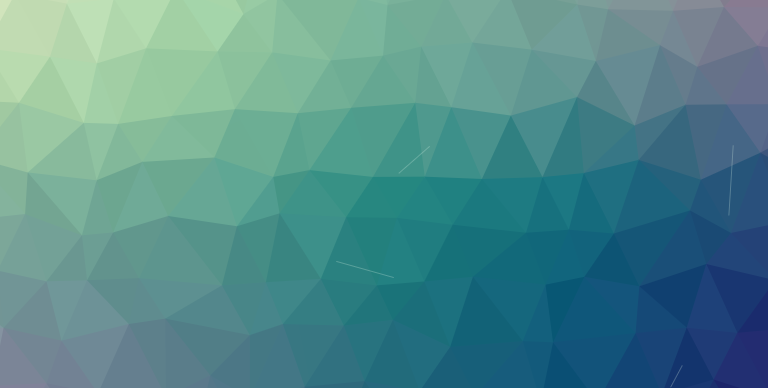
Write a WebGL 1 fragment shader that draws this background.

```glsl
precision highp float;
// Low-poly triangle mesh shaded by a soft gradient from pale lime through teal to navy.

uniform vec2 u_resolution;

#define ASPECT 1.984     // width of the design when its height is 1
#define CELLS 7.0        // mesh rows over the height
#define JITTER 0.27      // vertex displacement, in cells
#define STAGGER 0.25     // alternating row shift, in cells
#define FACET_TONE 0.045 // brightness spread between facets
#define SLIT_LIGHT 0.28  // strength of the bright hairlines
#define SLIT_WIDTH 0.0012

float sat(float x) { return clamp(x, 0.0, 1.0); }

vec2 hash2(vec2 p) {
  vec3 q = fract(p.xyx * vec3(0.1031, 0.1030, 0.0973) + 0.37);
  q += dot(q, q.yzx + 33.33);
  return fract((q.xx + q.yz) * q.zy);
}

// Piecewise blend of five evenly spaced colours
vec3 ramp(float t, vec3 a, vec3 b, vec3 c, vec3 d, vec3 e) {
  t *= 4.0;
  vec3 col = mix(a, b, sat(t));
  col = mix(col, c, sat(t - 1.0));
  col = mix(col, d, sat(t - 2.0));
  return mix(col, e, sat(t - 3.0));
}

// Gradient over the canvas, uv from 0 to 1
vec3 gradient(vec2 uv) {
  vec3 bottom = ramp(uv.x, vec3(.53, .53, .62), vec3(.35, .47, .54),
    vec3(.15, .41, .49), vec3(.04, .31, .46), vec3(.13, .13, .42));
  vec3 low = ramp(uv.x, vec3(.46, .60, .60), vec3(.34, .55, .55),
    vec3(.12, .48, .49), vec3(.04, .35, .47), vec3(.12, .20, .45));
  vec3 middle = ramp(uv.x, vec3(.50, .69, .60), vec3(.40, .65, .57),
    vec3(.15, .54, .51), vec3(.08, .44, .49), vec3(.15, .30, .47));
  vec3 high = ramp(uv.x, vec3(.69, .84, .66), vec3(.57, .78, .62),
    vec3(.40, .66, .58), vec3(.35, .56, .56), vec3(.38, .41, .54));
  vec3 top = ramp(uv.x, vec3(.84, .90, .75), vec3(.66, .84, .66),
    vec3(.48, .71, .61), vec3(.47, .62, .59), vec3(.53, .47, .56));
  return ramp(uv.y, bottom, low, middle, high, top);
}

// Mesh vertex of a grid index: staggered rows plus random offset
vec2 vertex(vec2 id) {
  float shift = STAGGER * (4.0 * abs(fract(id.y * 0.5)) - 1.0);
  return id + vec2(shift, 0.0) + JITTER * (2.0 * hash2(id + 17.0) - 1.0);
}

// Signed distance to the line a-b, positive on its left
float side(vec2 p, vec2 a, vec2 b) {
  vec2 d = b - a;
  vec2 q = p - a;
  return (d.x * q.y - d.y * q.x) / length(d);
}

// Facet colour times coverage in rgb, coverage in a
vec4 facet(vec2 p, vec2 a, vec2 b, vec2 c, float pixel) {
  float inside = min(side(p, a, b), min(side(p, b, c), side(p, c, a)));
  float cover = sat(inside / pixel + 0.5);
  vec2 center = (a + b + c) / 3.0;
  float tone = (hash2(floor(center * 64.0)).x - 0.5) * FACET_TONE;
  vec3 col = gradient(center / (CELLS * vec2(ASPECT, 1.0))) + tone;
  return vec4(col, 1.0) * cover;
}

// Thin line between two points
float slit(vec2 p, vec2 a, vec2 b, float pixel) {
  vec2 d = b - a;
  float t = sat(dot(p - a, d) / dot(d, d));
  float dist = length(p - a - d * t);
  return sat((SLIT_WIDTH - dist) / pixel + 0.5);
}

void main() {
  vec2 uv = gl_FragCoord.xy / u_resolution;
  vec2 p = uv * vec2(ASPECT, 1.0);
  float pixel = 1.0 / u_resolution.y;

  // Gather the two facets of every nearby cell, split along the shorter diagonal
  vec2 g = p * CELLS;
  float gridPixel = pixel * CELLS;
  vec4 sum = vec4(gradient(uv), 1.0) * 0.001;
  for (int j = -1; j <= 1; j++) {
    for (int i = -1; i <= 1; i++) {
      vec2 id = floor(g) + vec2(float(i), float(j));
      vec2 a = vertex(id);
      vec2 b = vertex(id + vec2(1.0, 0.0));
      vec2 c = vertex(id + vec2(1.0, 1.0));
      vec2 d = vertex(id + vec2(0.0, 1.0));
      if (distance(a, c) < distance(b, d)) {
        sum += facet(g, a, b, c, gridPixel) + facet(g, a, c, d, gridPixel);
      } else {
        sum += facet(g, a, b, d, gridPixel) + facet(g, b, c, d, gridPixel);
      }
    }
  }
  vec3 col = sum.rgb / sum.a;

  // Bright hairlines between a few facets
  float light = slit(p, vec2(1.031, .554), vec2(1.109, .622), pixel);
  light = max(light, slit(p, vec2(.870, .326), vec2(1.016, .285), pixel));
  light = max(light, slit(p, vec2(1.883, .446), vec2(1.894, .624), pixel));
  light = max(light, slit(p, vec2(1.733, .003), vec2(1.762, .057), pixel));
  col = mix(col, vec3(.85, .95, .90), light * SLIT_LIGHT);

  gl_FragColor = vec4(col, 1.0);
}
```
